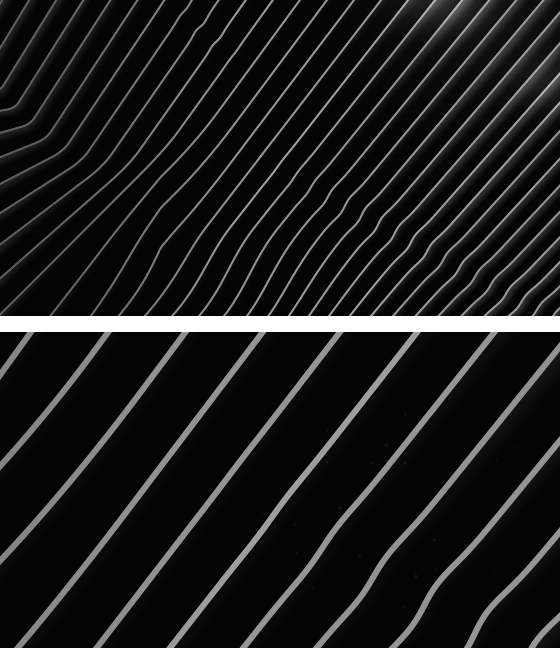
Top: the whole. Bottom: its middle third, enlarged.
Write a Shadertoy shader that draws this background.

```glsl
// Dark stack of folded sheets whose bright edges run as diagonal contour lines.
// A smooth field numbers the sheets; every whole value of it is one lit edge,
// followed by a dim face that fades into shadow. Soft lights warm the right side.

const float VIEW_HEIGHT = 4.32;     // canvas height in scene units, y runs down
const float EDGE_HALF_WIDTH = 0.0135;
const float FOLD_SOFTNESS = 0.3;    // rounding of the big left fold, in sheets
const float RIPPLE_DEPTH = 0.2;     // sideways jog at lower right, in sheets
const float CREASE_DEPTH = 0.13;    // small crease at the top left, in sheets
const vec3 SHADOW = vec3(0.016);
const vec3 EDGE_DIM = vec3(0.37);
const vec3 EDGE_LIT = vec3(0.62);
const vec2 TOP_LIGHT = vec2(6.12, 0.0);
const vec2 SIDE_LIGHT = vec2(7.6, 1.15);

float hash(vec2 p) {
    vec3 q = fract(vec3(p.xyx) * 0.1031);
    q += dot(q, q.yzx + 33.33);
    return fract((q.x + q.y) * q.z);
}

float smoothMax(float a, float b, float k) {
    float h = max(k - abs(a - b), 0.0) / k;
    return max(a, b) + h * h * k * 0.25;
}

float softSpot(vec2 offset, vec2 radius) {
    vec2 q = offset / radius;
    return exp(-dot(q, q));
}

// Antisymmetric bend across a crease, e is the offset from it
float jog(float e, float width) {
    float t = e / width;
    return t * exp(-t * t);
}

// Steep, nearly parallel sheets over most of the canvas
float steepSheets(vec2 p) {
    return (p.x - 3.73 + 0.72 * p.y) / (0.37 - 0.0125 * p.y);
}

// Flatter sheets fanning out from the left border (root of a quadratic)
float fannedSheets(vec2 p) {
    float a = 0.016;
    float b = 0.51 - 0.12 * min(p.x, 2.2);
    float c = 4.3 - p.x - p.y;
    float n = (sqrt(max(b * b - 4.0 * a * c, 0.0)) - b) / (2.0 * a);
    return n - 0.9 * max(p.x + p.y - 4.4, 0.0);
}

float sheetField(vec2 p) {
    float n = smoothMax(steepSheets(p), fannedSheets(p), FOLD_SOFTNESS);
    // Edges turn upright near the bottom
    n -= 0.75 * exp(-pow((p.x - 3.2) / 1.3, 2.0)) * smoothstep(3.1, 4.4, p.y);
    // Ripple running down to the right
    float ripple = p.y - 2.65 - 0.54 * (p.x - 4.4);
    n -= RIPPLE_DEPTH * smoothstep(3.4, 5.0, p.x) * jog(ripple, 0.22);
    // Short crease near the top
    float crease = p.y - 0.38 - 0.9 * (p.x - 2.75);
    n += CREASE_DEPTH * softSpot(p - vec2(2.75, 0.4), vec2(0.45)) * jog(crease, 0.18);
    return n;
}

// Sparse faint dust around the middle
float dust(vec2 p) {
    vec2 cell = floor(p * 14.0);
    vec2 centre = 0.25 + 0.5 * vec2(hash(cell), hash(cell + 17.0));
    float speck = 1.0 - smoothstep(0.04, 0.16, length(fract(p * 14.0) - centre));
    return speck * step(0.88, hash(cell + 41.0)) * softSpot(p - vec2(4.3, 2.25), vec2(0.5));
}

void mainImage(out vec4 fragColor, in vec2 fragCoord) {
    float pixel = VIEW_HEIGHT / iResolution.y;
    vec2 p = vec2(fragCoord.x, iResolution.y - fragCoord.y) * pixel;

    float n = sheetField(p);
    float slope = length(vec2(dFdx(n), dFdy(n))) / pixel;
    float sheet = floor(n + 0.5);
    float edgeDistance = abs(n - sheet) / max(slope, 0.001);
    float depth = fract(n);

    // Light falling on the scene
    float right = smoothstep(4.2, 6.9, p.x);
    float left = 1.0 - smoothstep(0.6, 2.7, p.x + 0.35 * p.y);
    float spots = softSpot(p - TOP_LIGHT, vec2(0.6, 0.45))
                + 0.7 * softSpot(p - SIDE_LIGHT, vec2(0.5, 0.35));
    float haze = softSpot(p - vec2(7.1, 0.4), vec2(1.6, 1.2));

    // Dim face behind each edge, wider and brighter toward the lights
    float variation = hash(vec2(floor(n) + 50.0, 3.0));
    float faceWidth = 0.22 + 0.2 * left + 0.3 * right + 0.1 * variation;
    float face = 1.0 - smoothstep(0.03, faceWidth, depth);
    float faceLight = 0.025 + 0.085 * left + (0.12 + 0.05 * variation) * right;
    vec3 color = SHADOW + face * faceLight;
    color += 0.035 * haze + 0.2 * spots * (1.0 - 0.6 * depth) + 0.08 * dust(p);

    // Lit edge
    float lit = smoothstep(0.3, 3.8, p.x) * (0.8 + 0.2 * hash(vec2(sheet + 50.0, 9.0)));
    vec3 edgeColor = mix(EDGE_DIM, EDGE_LIT, lit) + 0.15 * spots;
    float edge = 1.0 - smoothstep(EDGE_HALF_WIDTH - 0.5 * pixel,
                                  EDGE_HALF_WIDTH + 0.6 * pixel, edgeDistance);
    color = mix(color, edgeColor, edge);

    fragColor = vec4(color, 1.0);
}
```
